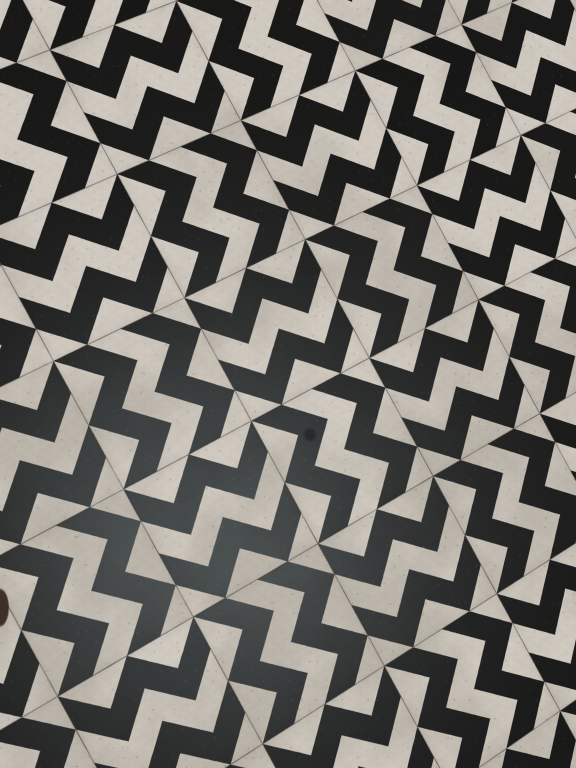
Write a Shadertoy shader that draws this pattern.

```glsl
// Cement floor tiles seen at a slight angle: each square holds two dark zigzag bands,
// turned by a transpose on every other tile. An inverted projective matrix maps the
// canvas to tile space; a soft sheen, cellular specks and worn joints age the floor.

#define TILE_ORIGIN vec3(0.4363, 0.7309, 1.0)
#define TILE_RIGHT  vec3(0.2304, -0.0845, 0.04)
#define TILE_DOWN   vec3(0.1168, 0.2149, 0.002)
#define LIGHT_CLAY  vec3(0.81, 0.787, 0.752)
#define DULL_CLAY   vec3(0.73, 0.705, 0.665)
#define DARK_CLAY   vec3(0.098, 0.095, 0.093)
#define JOINT_COLOR vec3(0.37, 0.345, 0.315)
#define JOINT_WIDTH 0.0075
#define SHEEN_COLOR vec3(0.195, 0.217, 0.222)
#define SHEEN_AT    vec2(0.36, 0.93)
#define SHEEN_SIZE  0.41

vec2 hash2(vec2 p) {
    vec3 q = fract(p.xyx * vec3(0.1031, 0.1030, 0.0973));
    q += dot(q, q.yzx + 33.33);
    return fract((q.xx + q.yz) * q.zy);
}

// Distance to the nearest scattered point, and that cell's random value.
vec2 cellular(vec2 p) {
    vec2 cell = floor(p), nearest = vec2(9.0, 0.0);
    for (int y = -1; y <= 1; y++)
    for (int x = -1; x <= 1; x++) {
        vec2 c = cell + vec2(x, y);
        vec2 r = hash2(c + 71.0);
        float d = length(c + r - p);
        if (d < nearest.x) nearest = vec2(d, r.y);
    }
    return nearest;
}

// Smooth mottling in -1..1 from layered sines.
float mottle(vec2 p) {
    float sum = 0.0, gain = 0.5;
    for (int i = 0; i < 4; i++) {
        sum += gain * sin(p.x + 1.3 * sin(p.y)) * cos(p.y - 0.8 * sin(p.x));
        p = mat2(1.6, 1.2, -1.2, 1.6) * p + 2.7;
        gain *= 0.6;
    }
    return sum;
}

// Signed distance to the dark bands of one tile, negative inside.
float zigzagBands(vec2 uv) {
    float zig = 0.25 - 0.5 * abs(fract(2.0 * uv.y) - 0.5);
    float across = uv.x - zig;
    return 0.7071 * (0.5 * abs(fract(2.0 * across + 0.25) - 0.5) - 0.125);
}

vec3 floorColor(vec2 p, float pixel) {
    vec3 q = inverse(mat3(TILE_RIGHT, TILE_DOWN, TILE_ORIGIN)) * vec3(p, 1.0);
    vec2 t = q.xy / q.z;
    vec2 tile = floor(t), uv = fract(t);
    float aa = pixel / 0.235;
    float cloud = mottle(p * 9.0);
    float tone = hash2(tile + 20.0).x - 0.5;

    // Bands, transposed on odd tiles, with slightly uneven edges
    bool odd = mod(tile.x + tile.y, 2.0) > 0.5;
    float band = zigzagBands(odd ? uv.yx : uv) + 0.0012 * mottle(t * 40.0);
    float light = smoothstep(-0.5 * aa, 0.5 * aa, band);

    // Clay colours and reflected sheen
    float dull = smoothstep(-0.45, 0.45, 0.7 * cloud + 0.5 * tone + 0.5 * (p.y - 0.75));
    vec3 pale = mix(LIGHT_CLAY, DULL_CLAY, dull);
    vec2 s = (p - SHEEN_AT) / SHEEN_SIZE;
    float sheen = exp(-dot(s, s)) * (1.0 + 0.12 * cloud + 0.14 * tone);
    vec3 dark = DARK_CLAY * (1.0 + 0.16 * tone) + SHEEN_COLOR * sheen;
    vec3 col = mix(dark, pale, light);

    // Fine grain and sparse pits
    col *= 1.0 + 0.025 * mottle(p * 210.0);
    vec2 pit = cellular(p * 60.0);
    float speck = (1.0 - smoothstep(0.05, 0.13, pit.x)) * step(0.8, pit.y);
    col += speck * mix(0.05, -0.09, light);

    // Joints, with grime fading into the tile
    vec2 edge = min(uv, 1.0 - uv);
    float gap = min(edge.x, edge.y);
    float wear = 0.65 + 0.3 * mottle(t * 7.0);
    float joint = 1.0 - smoothstep(-0.5 * aa, 0.5 * aa, gap - 0.5 * JOINT_WIDTH);
    col *= 1.0 - 0.07 * wear * exp(-gap * 35.0);
    col = mix(col, mix(JOINT_COLOR * 0.75, JOINT_COLOR, light), joint * wear);

    // A round stain, and a brown chip at the left edge
    float stain = 1.0 - smoothstep(0.006, 0.015, length(p - vec2(0.538, 0.755)));
    col *= 1.0 - 0.3 * stain;
    float chip = length((p - vec2(0.0, 1.055)) / vec2(0.016, 0.034));
    col = mix(vec3(0.24, 0.19, 0.15), col, smoothstep(0.85, 1.05, chip));
    return col;
}

void mainImage(out vec4 fragColor, in vec2 fragCoord) {
    float pixel = 1.0 / iResolution.x;
    vec2 p = vec2(fragCoord.x, iResolution.y - fragCoord.y) * pixel;
    vec3 sum = vec3(0.0);
    for (int i = 0; i < 4; i++) {
        vec2 offset = vec2(i % 2, i / 2) * 0.5 - 0.25;
        sum += floorColor(p + offset * pixel, pixel);
    }
    fragColor = vec4(clamp(sum * 0.25, 0.0, 1.0), 1.0);
}
```
